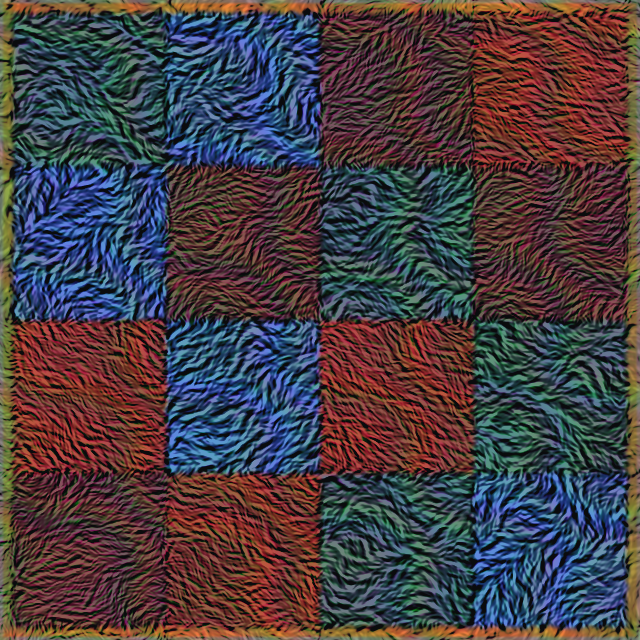
Give the GLSL for this pattern, as a three.js fragment shader.

```glsl
varying vec2 vUv;

#define TILES 4.0
#define MARGIN 0.02
#define COARSE_CELLS 66.0
#define FINE_CELLS 134.0
#define SEAM_WIDTH 0.010
#define SEAM_DARK 0.5
#define EDGE_SOFT 0.012
#define COARSE_GAIN 1.0
#define FINE_GAIN 0.75
#define INK vec3(0.04, 0.045, 0.05)
#define OCHRE vec3(0.68, 0.43, 0.20)
#define OLIVE vec3(0.50, 0.47, 0.23)

const float PITCH = (1.0 - 2.0 * MARGIN) / TILES;

vec2 hash2(vec2 p) {
  vec2 q = vec2(dot(p, vec2(127.1, 311.7)), dot(p, vec2(269.5, 183.3)));
  return fract(sin(q) * 43758.55);
}

float pick(vec4 values, float kind) {
  return dot(values, 1.0 - step(0.5, abs(kind - vec4(0.0, 1.0, 2.0, 3.0))));
}

// Tile kinds: 0 teal, 1 blue, 2 plum, 3 red; each row is a base-4 number
float tileKind(vec2 tile) {
  float row = pick(vec4(78.0, 55.0, 137.0, 228.0), tile.y);
  return mod(floor(row / exp2(2.0 * tile.x) + 0.001), 4.0);
}

vec3 midColor(float kind) {
  return vec3(pick(vec4(0.10, 0.09, 0.25, 0.42), kind),
              pick(vec4(0.20, 0.20, 0.12, 0.15), kind),
              pick(vec4(0.21, 0.40, 0.14, 0.13), kind));
}

vec3 lightColor(float kind) {
  return vec3(pick(vec4(0.38, 0.40, 0.50, 0.66), kind),
              pick(vec4(0.52, 0.55, 0.36, 0.34), kind),
              pick(vec4(0.53, 0.78, 0.34, 0.27), kind));
}

float seamDistance(vec2 p) {
  vec2 g = (p - MARGIN) / PITCH;
  vec2 d = abs(fract(g + 0.5) - 0.5) * PITCH;
  return min(d.x, d.y);
}

// Direction of the fibres: a lean per kind, bent by layered sines
float fibreAngle(vec2 p, vec2 tile, float kind) {
  float swirl = sin(p.x * 31.0 + 2.0 * sin(p.y * 23.0))
              + sin(p.y * 37.0 + 2.0 * sin(p.x * 27.0 + 1.0));
  float lean = pick(vec4(-0.10, 0.70, 0.45, -0.55), kind);
  float bend = pick(vec4(0.42, 0.48, 0.35, 0.18), kind);
  float turn = (hash2(tile + 3.0).x - 0.5) * 0.4;
  float atSeam = 1.0 - smoothstep(0.0, SEAM_WIDTH, seamDistance(p));
  return lean + turn + bend * swirl + 1.1 * atSeam;
}

// Sum of short oriented waves of uneven strength, with a colour fringe
vec3 fibres(vec2 p, float cells) {
  vec2 q = p * cells;
  vec3 sum = vec3(0.0);
  for (float y = -2.0; y <= 2.0; y++) {
    for (float x = -2.0; x <= 2.0; x++) {
      vec2 cell = floor(q) + vec2(x, y);
      vec2 center = cell + hash2(cell);
      vec2 seed = hash2(cell + 71.0);
      vec2 tile = clamp(floor((center / cells - MARGIN) / PITCH), 0.0, TILES - 1.0);
      float kind = tileKind(tile);
      float angle = fibreAngle(center / cells, tile, kind) + (seed.y - 0.5) * 1.2;
      vec2 d = q - center;
      float across = dot(d, vec2(-sin(angle), cos(angle)));
      float fade = max(0.0, 1.0 - dot(d, d) / 2.8);
      float strength = 0.35 + 1.4 * fract(seed.y * 13.0);
      float frequency = pick(vec4(0.85, 0.82, 1.2, 1.15), kind) * (0.8 + 0.4 * seed.x);
      float fringe = pick(vec4(0.5, 0.35, 1.1, 0.9), kind) * (fract(seed.x * 7.0) - 0.5);
      vec3 phase = 6.2832 * (frequency * across + seed.x) + fringe * vec3(1.0, -1.0, 0.7);
      sum += strength * fade * fade * exp(-1.7 * across * across) * cos(phase);
    }
  }
  return sum;
}

// Coverage of one tile, with soft edges shared by its neighbours
float tileMask(vec2 p, vec2 tile) {
  vec2 d = abs(p - MARGIN - (tile + 0.5) * PITCH) - 0.5 * PITCH;
  vec2 m = 1.0 - smoothstep(-0.5 * EDGE_SOFT, 0.5 * EDGE_SOFT, d);
  return m.x * m.y;
}

void main() {
  vec3 wave = COARSE_GAIN * fibres(vUv, COARSE_CELLS) + FINE_GAIN * fibres(vUv, FINE_CELLS);

  // Slightly ragged tile edges
  vec2 p = vUv + 0.0018 * sin(vUv.yx * 150.0 + 2.0 * sin(vUv.yx * 67.0));

  // Frame: ochre at top and bottom, olive at the sides, pale rim
  vec2 edge = min(vUv, 1.0 - vUv);
  float rim = min(edge.x, edge.y);
  vec3 frame = mix(OLIVE, OCHRE, smoothstep(-0.01, 0.01, edge.x - edge.y));
  frame = mix(vec3(0.50, 0.48, 0.40), frame, smoothstep(0.002, 0.008, rim));

  // Patchwork of tile colours
  vec3 mid = vec3(0.0);
  vec3 light = vec3(0.0);
  float cover = 0.0;
  for (float y = 0.0; y < TILES; y++) {
    for (float x = 0.0; x < TILES; x++) {
      vec2 tile = vec2(x, y);
      float mask = tileMask(p, tile);
      float kind = tileKind(tile);
      mid += mask * midColor(kind);
      light += mask * lightColor(kind);
      cover += mask;
    }
  }
  mid += (1.0 - cover) * frame * 0.9;
  light += (1.0 - cover) * frame * 1.25;

  // Worn, tinted patches and dark seams shift the tone
  vec2 bent = vUv * vec2(43.0, 51.0) + 2.0 * sin(vUv.yx * vec2(33.0, 29.0));
  float wear = sin(bent.x) * sin(bent.y);
  vec3 tint = 1.0 + 0.12 * sin(bent.x + 0.7 * bent.y + vec3(0.0, 2.1, 4.2));
  float seam = 1.0 - smoothstep(0.0, SEAM_WIDTH, seamDistance(p));
  wave = wave * mix(0.45, 1.0, cover) + 0.1 + 0.25 * wear - SEAM_DARK * seam;

  // Ink, middle and light tones
  vec3 color = mix(INK, mid * tint, smoothstep(-1.35, -0.15, wave));
  color = mix(color, light * tint, smoothstep(-0.3, 1.5, wave));
  gl_FragColor = vec4(color, 1.0);
}
```
